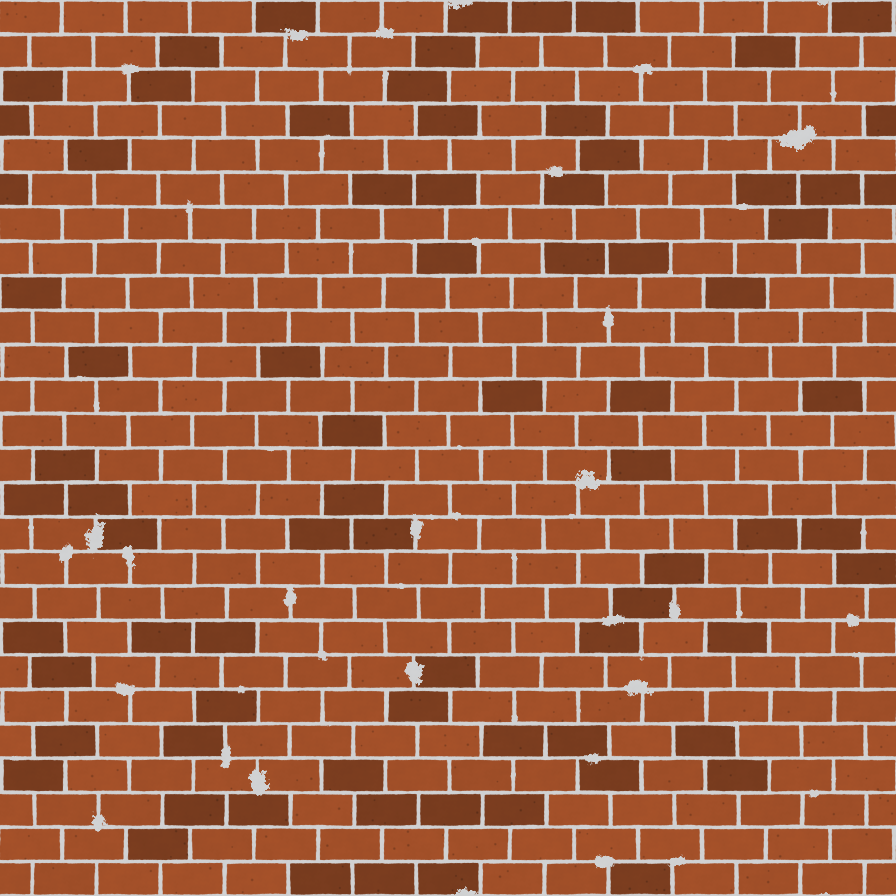
Write a WebGL 1 fragment shader that draws this texture.

```glsl
precision highp float;

uniform vec2 u_resolution;

const vec2 GRID = vec2(14.0, 26.0);         // bricks across, courses up
const vec2 JOINT = vec2(0.0046, 0.0040);    // mortar widths
const float CORNER = 0.0012;
const float EDGE_WEAR = 0.00035;
const float TILT = 0.022;
const float COURSE_DRIFT = 0.09;
const float DARK_SHARE = 0.22;
const float CHIP_SHARE = 0.19;
const vec2 CHIP_RADIUS = vec2(0.0030, 0.0125);
const float SPECK_GRID = 80.0;
const float SPECK_SHARE = 0.12;
const float SPECK_RADIUS = 0.0013;
const vec3 BRICK = vec3(0.632, 0.310, 0.158);
const vec3 DARK_BRICK = vec3(0.475, 0.235, 0.120);
const vec3 MORTAR = vec3(0.815, 0.820, 0.825);
const float TAU = 6.2831853;

float hash(vec2 p, float seed) {
  return fract(sin(dot(p, vec2(127.1, 311.7)) + seed * 74.7) * 43758.5453);
}

// Layered sines; the integer rotation keeps them periodic on the canvas
float roughness(vec2 uv) {
  vec2 p = uv * TAU * 17.0;
  float sum = 0.0;
  float amplitude = 0.5;
  for (int i = 0; i < 4; i++) {
    sum += amplitude * sin(p.x + 1.6 * sin(p.y + float(i)));
    p = vec2(2.0 * p.x - p.y, p.x + 2.0 * p.y) + 1.3;
    amplitude *= 0.8;
  }
  return sum;
}

// Running bond with a slight drift of each course
float courseShift(float row) {
  float wrapped = mod(row, GRID.y);
  float drift = (hash(vec2(wrapped, 3.0), 1.0) - 0.5) * COURSE_DRIFT;
  return 0.5 * mod(wrapped + 1.0, 2.0) + drift;
}

float brickDistance(vec2 local, vec2 id) {
  vec2 q = (local - 0.5) / GRID;
  vec2 tilt = vec2(hash(id, 2.0), hash(id, 3.0)) - 0.5;
  q += q.yx * tilt * TILT * vec2(2.0, 1.0);
  vec2 shrink = JOINT * (0.9 + 0.2 * hash(id, 4.0));
  vec2 d = abs(q) - 0.5 * (1.0 / GRID - shrink) + CORNER;
  return length(max(d, 0.0)) + min(max(d.x, d.y), 0.0) - CORNER;
}

// Nearest mortar blob spilling over a bottom or left joint
float chipDistance(vec2 uv, float rough) {
  vec2 p = uv * GRID;
  float nearest = 1.0;
  for (int j = -1; j <= 1; j++) {
    float row = floor(p.y) + float(j);
    float shift = courseShift(row);
    for (int i = -1; i <= 1; i++) {
      vec2 cell = vec2(floor(p.x - shift) + float(i), row);
      vec2 id = mod(cell, GRID);
      if (hash(id, 5.0) < CHIP_SHARE) {
        float along = hash(id, 6.0);
        float size = hash(id, 7.0);
        float stretch = mix(1.0, 1.8, hash(id, 8.0));
        bool level = hash(id, 9.0) < 0.6;
        vec2 anchor = level ? vec2(along, 0.0) : vec2(0.0, along);
        vec2 delta = uv - (cell + vec2(shift, 0.0) + anchor) / GRID;
        delta *= level ? vec2(1.0 / stretch, 1.2) : vec2(1.2, 1.0 / stretch);
        float radius = mix(CHIP_RADIUS.x, CHIP_RADIUS.y, size * size * size);
        nearest = min(nearest, length(delta) - radius * (1.0 + 0.45 * rough));
      }
    }
  }
  return nearest;
}

// Sparse cellular pits
float specks(vec2 uv, float pixel) {
  vec2 p = uv * SPECK_GRID;
  vec2 id = floor(p);
  vec2 center = 0.2 + 0.6 * vec2(hash(id, 10.0), hash(id, 11.0));
  float d = length(fract(p) - center) / SPECK_GRID;
  float radius = SPECK_RADIUS * (0.5 + 0.5 * hash(id, 12.0));
  float present = step(hash(id, 13.0), SPECK_SHARE);
  return present * (1.0 - smoothstep(radius - pixel, radius + pixel, d));
}

void main() {
  vec2 uv = gl_FragCoord.xy / u_resolution;
  float pixel = 1.0 / min(u_resolution.x, u_resolution.y);
  float rough = roughness(uv);

  // Brick layout
  vec2 p = uv * GRID;
  p.x -= courseShift(floor(p.y));
  vec2 id = mod(floor(p), GRID);

  // Worn brick outline
  float d = brickDistance(fract(p), id) + EDGE_WEAR * rough;
  d = max(d, -chipDistance(uv, rough));
  float mortar = smoothstep(-0.75 * pixel, 0.75 * pixel, d);

  // Fired clay tone and surface
  vec3 clay = mix(BRICK, DARK_BRICK, step(hash(id, 14.0), DARK_SHARE));
  clay *= 1.0 + 0.04 * (hash(id, 15.0) - 0.5) + 0.012 * rough;
  clay *= 1.0 - 0.22 * specks(uv, pixel);

  vec3 color = mix(clay, MORTAR * (1.0 + 0.006 * rough), mortar);
  gl_FragColor = vec4(color, 1.0);
}
```
